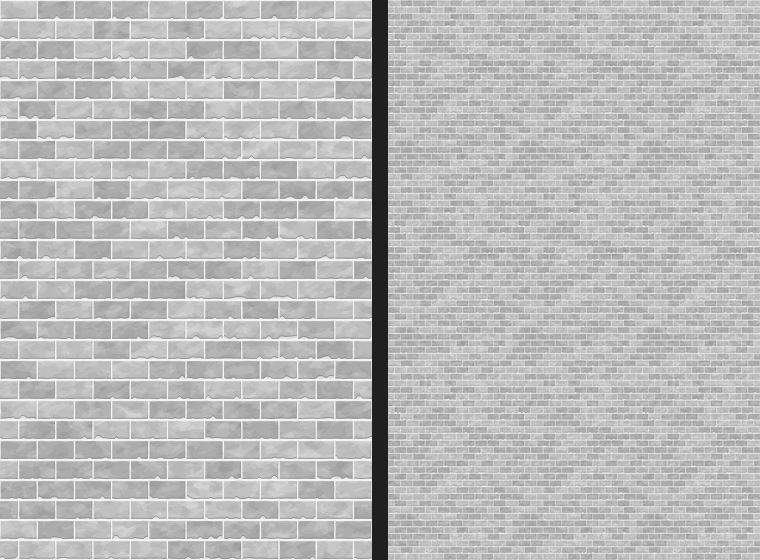
Left: one tile. Right: repeated 3 by 3.
Give the GLSL for this texture, as a Shadertoy shader.

```glsl
// Pale grey running-bond brick wall with white joints, blotchy faces and chipped lower edges.

vec2 hash2(vec2 p) {
    uvec2 q = uvec2(ivec2(p)) * uvec2(1597334673u, 3812015801u);
    uint n = (q.x ^ q.y) * 1597334673u;
    n = (n ^ (n >> 15u)) * 2246822519u;
    n ^= n >> 13u;
    return vec2(n & 65535u, n >> 16u) / 65535.0;
}

// Gradient noise, roughly -0.7 to 0.7
float noise(vec2 p) {
    vec2 cell = floor(p), f = p - cell;
    vec2 u = f * f * f * (f * (f * 6.0 - 15.0) + 10.0);
    vec4 corner;
    for (int i = 0; i < 4; i++) {
        vec2 o = vec2(i & 1, i >> 1);
        float angle = 6.2832 * hash2(cell + o).x;
        corner[i] = dot(vec2(cos(angle), sin(angle)), f - o);
    }
    vec2 row = mix(corner.xz, corner.yw, u.x);
    return mix(row.x, row.y, u.y);
}

// Flat-toned stains layered over the base tone of one brick
float faceTone(vec2 pos, vec2 seed, vec2 rnd) {
    float tone = mix(0.672, 0.757, smoothstep(0.42, 0.62, rnd.x));
    float lean = 0.5 - rnd.x;
    for (int i = 0; i < 4; i++) {
        float k = float(i);
        vec2 q = pos * vec2(0.75, 1.15) * (1.0 + 0.35 * k) + seed + 17.0 * k;
        q += 0.35 * noise(q * 2.3 + 5.0);
        float stain = smoothstep(0.12, 0.17, noise(q));
        tone += stain * (mod(k, 2.0) < 0.5 ? 0.035 : -0.025);
    }
    return tone + 0.02 * lean + 0.02 * noise(pos * 0.8 + seed + 90.0);
}

void mainImage(out vec4 fragColor, in vec2 fragCoord) {
    // 10 bricks across, 28 courses; distances below are in course heights
    vec2 grid = fragCoord / iResolution.xy * vec2(10.0, 28.0);
    float px = 28.0 / iResolution.y;
    grid.x += 0.5 * mod(floor(grid.y) + 1.0, 2.0);
    vec2 id = mod(floor(grid), vec2(10.0, 28.0));
    vec2 pos = (fract(grid) - 0.5) * vec2(1.86, 1.0);
    vec2 rnd = hash2(id + 31.0);
    vec2 seed = 20.0 + floor(hash2(id + 97.0) * 900.0) + rnd;

    // Slightly uneven outline, with a scalloped lower edge
    float wobble = 0.025 * noise(vec2(pos.x * 2.5, 3.0) + seed);
    float side = abs(pos.x) - 0.893 + 0.015 * noise(vec2(7.0, pos.y * 3.0) + seed);
    float top = pos.y - 0.445 + wobble;
    float wear = noise(vec2(pos.x * 2.8, 11.0) + seed);
    float chip = 0.14 * smoothstep(0.05, 0.5, wear) * smoothstep(0.15, 0.6, rnd.y);
    float base = -pos.y - 0.44 + wobble;
    float ledge = max(side, max(top, base));
    float face = max(side, max(top, base + chip));

    // Joint, exposed ledge, then brick face
    float tone = mix(0.955, 0.87, clamp(0.5 - ledge / px, 0.0, 1.0));
    float brick = faceTone(pos, seed, rnd);

    // Shadow lines along the lower and right edges, faint light along the top
    float shadow = smoothstep(0.085, 0.025, -(base + chip));
    float rightLine = smoothstep(0.07, 0.02, 0.893 - pos.x);
    float topLight = smoothstep(0.09, 0.02, -top);
    brick += 0.02 * topLight - 0.05 * rightLine;
    brick = mix(brick, 0.56, 0.85 * shadow);
    tone = mix(tone, brick, clamp(0.5 - face / px, 0.0, 1.0));

    fragColor = vec4(vec3(tone), 1.0);
}
```
